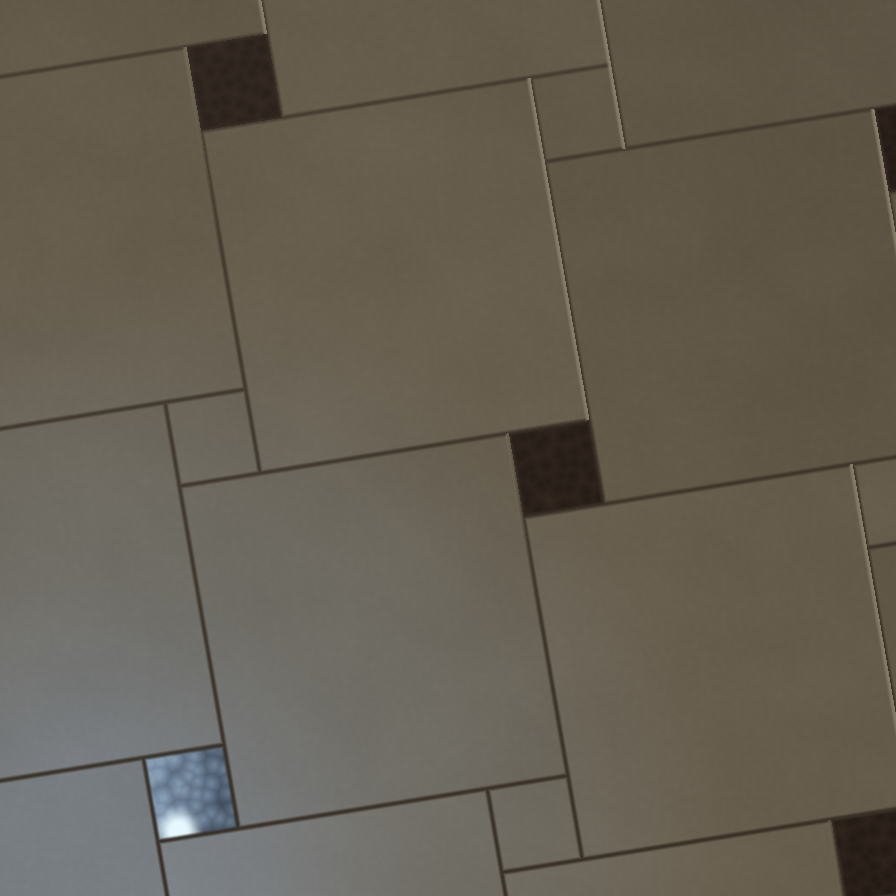
Give the GLSL for this pattern, as a WebGL 2 fragment shader.

```glsl
#version 300 es
precision highp float;

uniform vec2 u_resolution;
out vec4 fragColor;

// Layout, in canvas units
const vec2 ANCHOR = vec2(0.621, 0.477);         // centre of one dark inset
const vec2 TILE_RIGHT = vec2(0.3676, 0.0592);   // large tile edge vectors
const vec2 TILE_UP = vec2(-0.0660, 0.3822);
const float TILE_SIZE = 0.38;
const float INSET_RATIO = 0.245;                // small side / large side
const float JOINT_HALF = 0.0023;
const float LIP_WIDTH = 0.0036;
const float SOFTNESS = 0.0016;

// Lighting
const vec2 COOL_CENTER = vec2(0.10, 0.0);
const vec2 LAMP = vec2(0.199, 0.073);
const float TONE_VARIATION = 0.025;
const float GRAIN = 0.012;

// Colours
const vec3 WARM = vec3(0.40, 0.36, 0.295);
const vec3 NEUTRAL = vec3(0.44, 0.43, 0.40);
const vec3 COOL = vec3(0.48, 0.50, 0.52);
const vec3 INSET_DARK = vec3(0.16, 0.12, 0.095);
const vec3 JOINT = vec3(0.22, 0.185, 0.145);
const vec3 LIP = vec3(0.60, 0.56, 0.47);
const vec3 SKY_DEEP = vec3(0.26, 0.31, 0.38);
const vec3 SKY_PALE = vec3(0.52, 0.61, 0.70);
const vec3 LAMP_WHITE = vec3(0.90, 0.97, 1.0);

vec2 hash2(vec2 p) {
    vec2 q = vec2(dot(p, vec2(127.1, 311.7)), dot(p, vec2(269.5, 183.3)));
    return fract(sin(q) * 43758.5);
}

// Distance to the nearest scattered cell point
float cellular(vec2 p) {
    vec2 cell = floor(p);
    float nearest = 2.0;
    for (int y = -1; y <= 1; y++)
        for (int x = -1; x <= 1; x++) {
            vec2 c = cell + vec2(x, y);
            nearest = min(nearest, distance(p, c + hash2(c)));
        }
    return nearest;
}

float layeredSines(vec2 p) {
    float sum = 0.0, gain = 0.5;
    for (int i = 0; i < 4; i++) {
        sum += gain * sin(p.x + 1.7 * sin(p.y)) * cos(p.y - p.x * 0.4);
        p = mat2(1.5, 1.2, -1.2, 1.5) * p + 2.3;
        gain *= 0.6;
    }
    return sum;
}

float boxDistance(vec2 p, float halfSide) {
    vec2 d = abs(p) - halfSide;
    return max(d.x, d.y);
}

struct Tile { vec2 id; float edge; float rightGap; float inset; };

// Tile of the two-square tiling that contains p
Tile findTile(vec2 p) {
    mat2 lattice = mat2(1.0, -INSET_RATIO, INSET_RATIO, 1.0);
    vec2 base = round(inverse(lattice) * p);
    vec2 largeOffset = 0.5 * vec2(1.0 + INSET_RATIO, 1.0 - INSET_RATIO);
    Tile tile = Tile(base, 9.0, 9.0, 0.0);
    for (int y = -1; y <= 1; y++)
        for (int x = -1; x <= 1; x++)
            for (int kind = 0; kind < 2; kind++) {
                vec2 id = base + vec2(x, y);
                float inset = float(kind);
                float halfSide = mix(0.5, 0.5 * INSET_RATIO, inset);
                vec2 local = p - lattice * id - largeOffset * (1.0 - inset);
                float d = boxDistance(local, halfSide);
                if (d < tile.edge) tile = Tile(id, d, halfSide - local.x, inset);
            }
    return tile;
}

void main() {
    vec2 uv = gl_FragCoord.xy / u_resolution;
    float feather = SOFTNESS + 0.5 / min(u_resolution.x, u_resolution.y);
    Tile tile = findTile(inverse(mat2(TILE_RIGHT, TILE_UP)) * (uv - ANCHOR));
    float isDark = tile.inset * (1.0 - mod(tile.id.x + tile.id.y, 2.0));

    // Glaze, from cool lower left to warm upper right
    float coolDist = distance(uv, COOL_CENTER);
    vec3 color = mix(WARM, NEUTRAL, 1.0 - smoothstep(0.35, 0.78, coolDist));
    color = mix(color, COOL, 1.0 - smoothstep(0.10, 0.40, coolDist));
    color *= 1.0 - 0.07 * smoothstep(0.7, 1.35, coolDist);
    color += TONE_VARIATION * (hash2(tile.id + 7.0 * tile.inset).x - 0.5);
    color += GRAIN * layeredSines(uv * 14.0) + GRAIN * (cellular(uv * 130.0) - 0.5);

    // Dark insets, one of them mirroring the lamp
    float mottle = cellular(uv * 65.0);
    float lampDist = distance(uv, LAMP);
    vec3 dark = INSET_DARK * (0.85 + 0.35 * mottle) + 0.04 * uv.y * (1.0 - uv.x);
    vec3 sky = mix(SKY_PALE, SKY_DEEP, clamp(mottle * 0.7 + (uv.x - LAMP.x) * 8.0, 0.0, 1.0));
    dark = mix(dark, sky, 1.0 - smoothstep(0.09, 0.14, lampDist));
    dark = mix(dark, LAMP_WHITE, 1.0 - smoothstep(0.008, 0.030, lampDist));
    color = mix(color, dark, isDark);

    // Joints, deeper toward the bottom
    float edgeGap = -tile.edge * TILE_SIZE;
    float joint = 1.0 - smoothstep(JOINT_HALF - feather, JOINT_HALF + feather, edgeGap);
    color = mix(color, JOINT, joint * mix(1.0, 0.65, uv.y));

    // Lit lip on right-hand edges
    float lip = 1.0 - smoothstep(LIP_WIDTH - feather, LIP_WIDTH + feather, tile.rightGap * TILE_SIZE);
    float lit = smoothstep(0.87, 1.17, uv.x + 0.9 * uv.y);
    color = mix(color, LIP, 0.75 * lip * lit * (1.0 - isDark));

    fragColor = vec4(clamp(color, 0.0, 1.0), 1.0);
}
```
